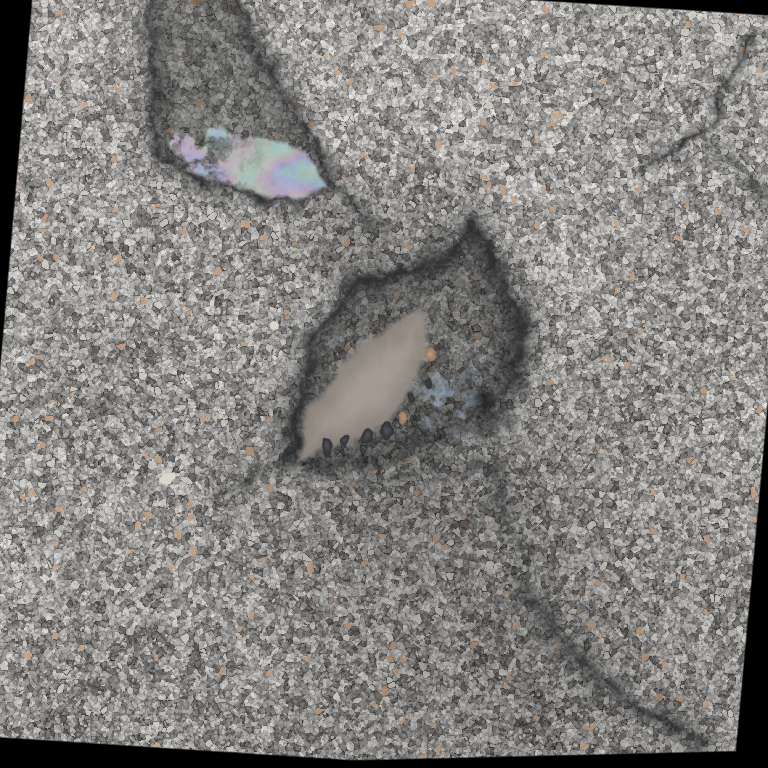
Write a three.js fragment shader that draws this texture.

```glsl
// Weathered asphalt with two potholes holding murky and oily water, plus cracks.
// Voronoi cells make the gravel; noise-warped polygon distances shape the holes
// and puddles, and segment distances darken the cracks.
varying vec2 vUv;

const float GRAVEL_SCALE = 115.0;
const float GRIT_SCALE = 290.0;
const float EDGE = 0.0015;
const vec3 ASPHALT = vec3(0.605, 0.60, 0.59);
const vec3 TAR = vec3(0.15, 0.155, 0.165);
const vec3 TAN_STONE = vec3(0.77, 0.61, 0.48);
const vec3 PALE_STONE = vec3(0.85, 0.84, 0.80);
const vec3 MUD = vec3(0.635, 0.60, 0.57);
const vec3 OIL = vec3(0.69, 0.72, 0.77);
const vec3 OIL_BLUE = vec3(0.55, 0.63, 0.72);

float hash(vec2 p) {
  vec3 q = fract(p.xyx * 0.1031);
  q += dot(q, q.yzx + 33.33);
  return fract((q.x + q.y) * q.z);
}

float noise(vec2 p) {
  vec2 i = floor(p), f = fract(p);
  f = f * f * (3.0 - 2.0 * f);
  return mix(mix(hash(i), hash(i + vec2(1, 0)), f.x),
             mix(hash(i + vec2(0, 1)), hash(i + vec2(1, 1)), f.x), f.y);
}

float fbm(vec2 p) {
  float sum = 0.0, amp = 0.53;
  for (int i = 0; i < 4; i++) {
    sum += amp * noise(p);
    p = p * 2.03 + 17.3;
    amp *= 0.5;
  }
  return sum;
}

// x: gap to the neighbouring stone, y and z: random values of the stone
vec3 stones(vec2 p) {
  vec2 cell = floor(p), id = cell;
  float near = 9.0, second = 9.0;
  for (int k = 0; k < 9; k++) {
    vec2 c = cell + vec2(mod(float(k), 3.0), floor(float(k) / 3.0)) - 1.0;
    float d = length(c + vec2(hash(c), hash(c + 71.7)) - p);
    if (d < near) { second = near; near = d; id = c; }
    else second = min(second, d);
  }
  return vec3(second - near, hash(id + 13.1), hash(id + 47.9));
}

float segment(vec2 p, vec2 a, vec2 b) {
  vec2 ab = b - a;
  return length(p - a - ab * clamp(dot(p - a, ab) / dot(ab, ab), 0.0, 1.0));
}

float chain(vec2 p, vec2 a, vec2 b, vec2 c, vec2 d) {
  return min(segment(p, a, b), min(segment(p, b, c), segment(p, c, d)));
}

// acc.x keeps the nearest distance, acc.y flips sign on each crossing
void side(vec2 p, vec2 a, vec2 b, inout vec2 acc) {
  acc.x = min(acc.x, segment(p, a, b));
  if ((a.y > p.y) != (b.y > p.y) &&
      p.x < a.x + (b.x - a.x) * (p.y - a.y) / (b.y - a.y)) acc.y = -acc.y;
}

float octagon(vec2 p, vec4 ab, vec4 cd, vec4 ef, vec4 gh) {
  vec2 acc = vec2(9.0, 1.0);
  side(p, ab.xy, ab.zw, acc); side(p, ab.zw, cd.xy, acc);
  side(p, cd.xy, cd.zw, acc); side(p, cd.zw, ef.xy, acc);
  side(p, ef.xy, ef.zw, acc); side(p, ef.zw, gh.xy, acc);
  side(p, gh.xy, gh.zw, acc); side(p, gh.zw, ab.xy, acc);
  return acc.x * acc.y;
}

float blob(vec2 p, vec2 center, vec2 radius) {
  vec2 q = (p - center) / radius;
  return exp(-dot(q, q));
}

float inside(float d, float soft) { return 1.0 - smoothstep(-soft, soft, d); }

void main() {
  vec2 uv = vUv, wobble = vec2(fbm(uv * 38.0), fbm(uv * 38.0 + 50.0)) - 0.5;
  vec2 p = uv + 0.028 * wobble, shore = uv + 0.016 * wobble;
  float rough = fbm(uv * 65.0 + 9.0);

  // Hole and water outlines
  float upperHole = octagon(p, vec4(.195, 1.05, .203, .81), vec4(.26, .765, .38, .737),
    vec4(.435, .757, .39, .85), vec4(.32, .965, .295, 1.05));
  float lowerHole = octagon(p, vec4(.618, .71, .573, .661), vec4(.456, .629, .397, .55),
    vec4(.373, .401, .449, .383), vec4(.665, .45, .68, .585));
  float oilPool = octagon(shore, vec4(.212, .83, .28, .833), vec4(.345, .818, .397, .8),
    vec4(.427, .755, .384, .739), vec4(.306, .755, .234, .785));
  float mudPool = octagon(shore, vec4(.549, .6, .557, .544), vec4(.536, .49, .501, .447),
    vec4(.449, .42, .387, .401), vec4(.398, .465, .469, .551));

  // Gravel, grit and broad stains
  vec3 gravel = stones(uv * GRAVEL_SCALE + wobble), grit = stones(uv * GRIT_SCALE);
  float shade = 0.32 * gravel.y + 0.24 * grit.y + 0.1 * fbm(uv * 7.0) + 0.08 * uv.y - 0.37;
  vec3 col = ASPHALT + shade - 0.12 * (1.0 - smoothstep(0.0, 0.22, gravel.x));
  vec3 accent = mix(PALE_STONE, TAN_STONE, step(0.45, gravel.y));
  col = mix(col, accent, 0.8 * smoothstep(0.06, 0.22, gravel.x) * step(0.967, gravel.z));
  col = mix(col, PALE_STONE, 0.6 * step(0.94, grit.z));
  col *= 1.0 - 0.22 * blob(uv, vec2(.55, .37), vec2(.2, .13))
    - 0.18 * blob(uv, vec2(.47, .69), vec2(.09, .06)) - 0.16 * blob(uv, vec2(.66, .14), vec2(.25, .15));

  // Hollows, broken dark rims and cracks
  float hollow = inside(min(upperHole, lowerHole), 0.012);
  col = mix(col, col * 0.6 + 0.24 * (rough - 0.35), 0.85 * hollow);
  float wall = smoothstep(-0.13, -0.05, dot(uv - 0.53, vec2(-.32, .95)));
  float dark = (0.3 + 0.7 * wall) * exp(-abs(lowerHole + 0.004) / 0.016);
  dark = max(dark, 0.85 * exp(-abs(upperHole) / 0.011));
  float branch = chain(p, vec2(.983, .954), vec2(.94, .88), vec2(.937, .844), vec2(.84, .779));
  float tail = chain(p, vec2(.69, .219), vec2(.755, .14), vec2(.833, .075), vec2(.918, .03));
  float faint = chain(p, vec2(.48, .37), vec2(.63, .4), vec2(.677, .297), vec2(.69, .219));
  faint = min(faint, segment(p, vec2(.425, .765), vec2(.49, .7)));
  faint = min(faint, segment(p, vec2(.937, .805), vec2(1.0, .74)));
  faint = min(faint, segment(p, vec2(.373, .4), vec2(.285, .355)));
  dark = max(dark, max(0.9 * exp(-branch / 0.006), 0.8 * exp(-tail / 0.014)));
  dark = max(dark, 0.5 * exp(-faint / 0.01));
  col = mix(col, TAR, clamp(dark * (0.35 + 0.95 * rough), 0.0, 0.85));

  // Oily film and murky water
  float film = blob(uv, vec2(.585, .475), vec2(.045, .035));
  col = mix(col, OIL_BLUE, 0.75 * film * smoothstep(0.48, 0.65, rough));
  vec3 sheen = OIL + 0.05 * cos(6.28 * (fbm(uv * 22.0) * 2.0 + vec3(0, .33, .67)));
  float cover = mix(smoothstep(0.38, 0.58, rough), 1.0, smoothstep(0.24, 0.36, uv.x));
  col = mix(col, sheen + 0.1 * (rough - 0.5), 0.92 * cover * inside(oilPool, 0.004));
  vec3 murk = MUD * (0.88 + 0.14 * smoothstep(0.0, 0.04, -mudPool));
  col = mix(col, murk + 0.05 * (fbm(uv * 14.0) - 0.5), 0.95 * inside(mudPool, 0.006));

  // Pebbles along the lower shore
  for (int i = 0; i < 9; i++) {
    float k = float(i), t = k / 8.0;
    vec2 spot = mix(vec2(.41, .405), vec2(.565, .535), t) + vec2(.048, -.096) * t * (1.0 - t);
    spot += vec2(.025, -.025) * (hash(vec2(k, 3)) - 0.5);
    float d = length((shore - spot) * vec2(1.35, 0.9)) - mix(0.005, 0.01, hash(vec2(k, 8)));
    vec3 pebble = mix(TAR * 1.3, TAN_STONE * 0.8, step(0.75, hash(vec2(k, 5))));
    col = mix(col, pebble + 0.12 * smoothstep(0.0, 0.01, -d), inside(d, EDGE));
  }
  col = mix(col, TAR * 0.7, 0.8 * blob(p, vec2(.627, .478), vec2(.015, .02)));
  float pale = min(length(uv - vec2(.357, .576)) - 0.006, length(p - vec2(.219, .372)) - 0.01);
  col = mix(col, PALE_STONE, inside(pale, EDGE));

  // Slanted black border
  float border = min(uv.x + 0.045 - 0.087 * uv.y, 0.956 + 0.092 * uv.y - uv.x);
  border = min(border, uv.y - max(0.04 - 0.065 * uv.x, 0.024 * uv.x - 0.001));
  border = min(border, 1.0445 - 0.0645 * uv.x - uv.y);
  col *= smoothstep(-EDGE, EDGE, border);
  gl_FragColor = vec4(clamp(col, 0.0, 1.0), 1.0);
}
```
